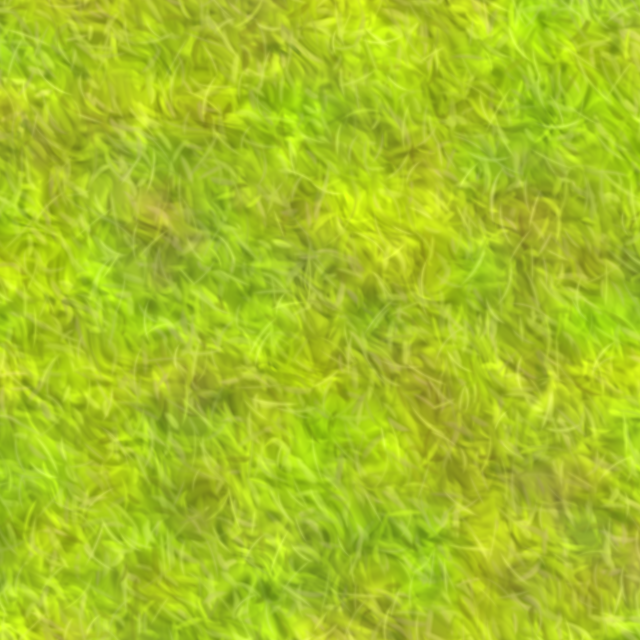
Reproduce this texture procedurally as a Shadertoy shader.

```glsl
const int TUFT_LAYERS = 6;
const int STRAND_LAYERS = 2;
const float TUFT_CELLS = 24.0;     // cells across the canvas, one blade in each
const float STRAND_CELLS = 18.0;
const float TUFT_WIDTH = 0.0048;   // half widths
const float STRAND_WIDTH = 0.0027;
const float SOFTNESS = 0.0036;
const float TUFT_OPACITY = 0.64;
const float STRAND_OPACITY = 0.6;
const float CONTRAST = 1.12;
const float STREAK_DEPTH = 0.2;
const float LEAN = -0.75;          // main slope, falling to the right
const float UPRIGHT = -1.5;
const vec3 MEAN = vec3(0.672, 0.775, 0.171);
const vec3 GAIN = vec3(1.02, 1.015, 1.0);
const vec3 LUSH_TINT = vec3(0.03, 0.11, -0.09);
const vec3 HOLLOW = vec3(0.32, 0.46, 0.06);
const vec3 WITHERED = vec3(0.76, 0.68, 0.38);
const vec3 PALE = vec3(0.79, 0.87, 0.36);

// Blade colours with cumulative shares
const vec3 OLIVE = vec3(0.61, 0.71, 0.13);
const vec3 GREEN = vec3(0.65, 0.78, 0.11);
const vec3 GRASS[6] = vec3[6](
    vec3(0.56, 0.62, 0.11), vec3(0.73, 0.77, 0.33), OLIVE,
    vec3(0.73, 0.82, 0.27), GREEN, vec3(0.74, 0.87, 0.15));
const float SHARE_END[5] = float[5](0.06, 0.15, 0.38, 0.57, 0.84);

float hash(vec2 p) {
    vec3 q = fract(vec3(p.xyx) * 0.1031);
    q += dot(q, q.yzx + 33.33);
    return fract((q.x + q.y) * q.z);
}

vec4 hash4(vec2 p) {
    vec4 q = fract(p.xyxy * vec4(0.1031, 0.103, 0.0973, 0.1099));
    q += dot(q, q.wzxy + 33.33);
    return fract((q.xxyz + q.yzzw) * q.zywx);
}

float noise(vec2 p) {
    vec2 i = floor(p), f = fract(p);
    f = f * f * (3.0 - 2.0 * f);
    return mix(mix(hash(i), hash(i + vec2(1, 0)), f.x),
               mix(hash(i + vec2(0, 1)), hash(i + vec2(1, 1)), f.x), f.y);
}

// Coordinates along and across a direction
vec2 turn(vec2 p, float angle) {
    float c = cos(angle), s = sin(angle);
    return vec2(c * p.x + s * p.y, c * p.y - s * p.x);
}

// Lushness of the ground, from dry 0 to fresh 1
float lushness(vec2 uv) {
    vec2 p = turn(uv, LEAN) * vec2(5.0, 8.0) + 5.0;
    float patches = 0.6 * noise(p) + 0.4 * noise(p * 2.1 + 17.0);
    return clamp(0.5 + 1.5 * (patches - 0.5) + 0.15 * (uv.x - uv.y), 0.0, 1.0);
}

// Soft streaks of light and shade, swirled by a warp
float streaks(vec2 uv) {
    vec2 warp = vec2(noise(uv * 18.0), noise(uv * 18.0 + 50.0)) - 0.5;
    vec2 p = turn(uv + 0.06 * warp, LEAN);
    return 0.6 * noise(p * vec2(34.0, 66.0)) + 0.4 * noise(p * vec2(60.0, 115.0) + 9.0) - 0.5;
}

vec3 grassColor(float pick) {
    vec3 color = GRASS[0];
    for (int k = 0; k < 5; k++)
        if (pick > SHARE_END[k]) color = GRASS[k + 1];
    return color;
}

// Lays one curved, tapered blade over the colour below
vec3 addBlade(vec3 below, vec2 uv, vec2 cell, float seed, bool strand) {
    vec2 key = cell + seed * vec2(37.0, 71.0);
    vec4 place = hash4(key);
    float cells = strand ? STRAND_CELLS : TUFT_CELLS;
    vec2 offset = uv - (cell + place.xy) / cells;
    float halfLength = mix(0.4, 0.85, fract(place.x * 7.0 + place.z * 5.0)) / cells;
    if (dot(offset, offset) > 1.2 * halfLength * halfLength) return below;

    float slope = place.w > (strand ? 0.45 : 0.68) ? UPRIGHT : LEAN;
    float spread = place.z + fract(place.w * 13.0) - 1.0;
    vec2 p = turn(offset, slope + 1.3 * spread);
    float along = p.x / halfLength;
    if (abs(along) > 1.0) return below;

    vec4 look = hash4(key + 19.7);
    float bend = (look.x - 0.5) * 0.6 * halfLength;
    float across = p.y - bend * (along * along - 0.4);
    float fullWidth = strand ? STRAND_WIDTH : TUFT_WIDTH;
    float width = fullWidth * mix(0.6, 1.15, look.y) * (1.0 - 0.8 * along * along);
    float cover = 1.0 - smoothstep(width - SOFTNESS, width + SOFTNESS, abs(across));
    if (cover <= 0.0) return below;
    cover *= 1.0 - smoothstep(0.45, 1.0, abs(along));

    vec3 color = grassColor(look.z);
    float light = 1.0 + 0.2 * (look.w - 0.5);
    if (strand) color = mix(color, PALE, 0.3 + 0.6 * look.x);
    else light += 0.05 * clamp(across / TUFT_WIDTH, -1.0, 1.0);
    return mix(below, color * light, cover * (strand ? STRAND_OPACITY : TUFT_OPACITY));
}

void mainImage(out vec4 fragColor, in vec2 fragCoord) {
    vec2 uv = fragCoord / iResolution.y;
    float lush = lushness(uv);
    float shade = streaks(uv);

    // Ground seen between the blades
    vec3 color = mix(OLIVE, GREEN, lush) * (0.97 + 0.35 * shade);

    // Broad tufts first, thin pale strands above them
    for (int layer = 0; layer < TUFT_LAYERS + STRAND_LAYERS; layer++) {
        bool strand = layer >= TUFT_LAYERS;
        vec2 shifted = uv + float(layer) * vec2(0.317, 0.223);
        vec2 home = floor(shifted * (strand ? STRAND_CELLS : TUFT_CELLS));
        for (int n = 0; n < 9; n++) {
            vec2 cell = home + vec2(n % 3 - 1, n / 3 - 1);
            color = addBlade(color, shifted, cell, float(layer), strand);
        }
    }

    // Contrast, patches, streaks and broad changes of light
    color = MEAN + CONTRAST * (color - MEAN) + LUSH_TINT * (lush - 0.5);
    color *= GAIN * (1.0 + STREAK_DEPTH * shade);
    color *= 1.0 + 0.18 * (noise(uv * 13.0 + 70.0) - 0.5);
    color.r -= 0.12 * (noise(uv * 12.0 + 30.0) - 0.5);

    // Rare dark hollows and withered spots
    float hollow = smoothstep(0.76, 0.97, noise(uv * 26.0 + 120.0));
    float withered = smoothstep(0.75, 1.0, noise(uv * 16.0 + 210.0));
    color = mix(color, HOLLOW, 0.35 * hollow * (1.0 - smoothstep(-0.25, 0.15, shade)));
    color = mix(color, WITHERED * (1.0 + shade * 0.4), 0.4 * withered * (1.0 - lush));

    fragColor = vec4(clamp(color, 0.0, 1.0), 1.0);
}
```
